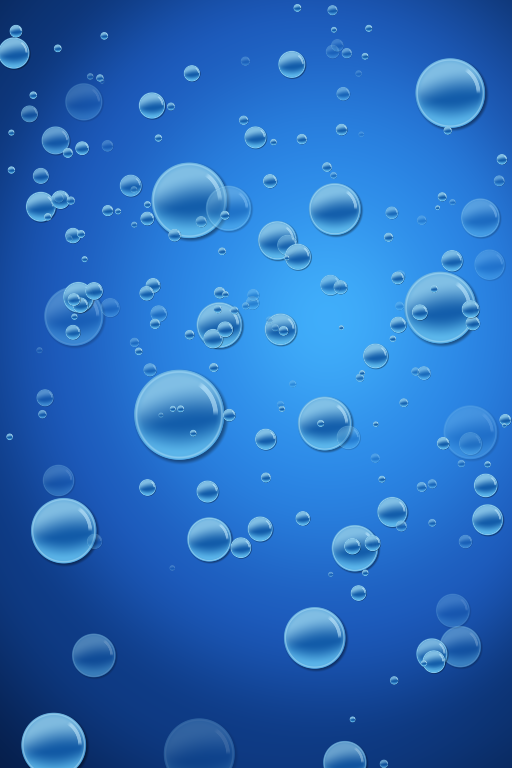
A Shadertoy shader for this background:

```glsl
#define BUBBLES 210
#define LARGE_COUNT 20.0
#define MAX_RADIUS 0.088
#define SIZE_FALLOFF 0.07
#define GLOW_CENTER vec2(0.64, 0.585)
#define PALE vec3(0.60, 0.83, 0.94)
#define DEEP vec3(0.07, 0.36, 0.66)
#define CYAN vec3(0.42, 0.79, 0.97)
#define RIM vec3(0.34, 0.66, 0.87)

float hash(float n)
{
    return fract(sin(n * 127.1 + 3.7) * 43758.5);
}

// Bright blue glow falling off to navy corners
vec3 water(vec2 p, float height)
{
    vec2 q = p - GLOW_CENTER * vec2(1.0, height);
    float d = length(q / vec2(0.75, 0.85));
    vec3 col = mix(vec3(0.25, 0.68, 0.98), vec3(0.17, 0.53, 0.90), smoothstep(0.0, 0.42, d));
    col = mix(col, vec3(0.11, 0.35, 0.73), smoothstep(0.32, 0.76, d));
    col = mix(col, vec3(0.055, 0.23, 0.52), smoothstep(0.68, 1.0, d));
    col = mix(col, vec3(0.025, 0.14, 0.35), smoothstep(0.98, 1.4, d));
    vec2 edge = abs(p / vec2(1.0, height) - 0.5) * 2.0;
    return col * (1.0 - 0.2 * smoothstep(0.8, 1.3, length(edge * vec2(0.8, 0.9))));
}

// Glassy sphere; q is measured in bubble radii, aa is one pixel in the same units
vec3 addBubble(vec3 back, vec2 q, float aa, float opacity)
{
    float d = length(q);
    float inside = 1.0 - smoothstep(1.0 - aa, 1.0 + aa, d);

    // Tight shadow toward the lower right
    float shadow = 1.0 - smoothstep(0.95, 1.08, length(q - vec2(0.05, -0.05)));
    back *= 1.0 - 0.42 * shadow * opacity * (1.0 - inside);

    // Pale cap, dark waist and lit bottom
    float cap = smoothstep(-0.2, 0.7, q.y - 0.2 * q.x + 0.2 * q.x * q.x);
    float bottom = 1.0 - smoothstep(-0.95, -0.2, q.y - 0.3 * q.x * q.x);
    vec3 col = mix(DEEP, PALE, cap * 0.85);
    col = mix(col, CYAN, bottom * 0.9);

    // Rim shade, thin edge line and crescent reflection
    col = mix(col, RIM, 0.55 * smoothstep(0.8, 1.0, d));
    float line = 1.0 - smoothstep(0.0, max(0.04, aa), abs(d - 0.95));
    col = mix(col, vec3(0.72, 0.9, 0.98), 0.5 * line);
    float facing = dot(q / max(d, 0.001), vec2(0.88, 0.47));
    float crescent = smoothstep(0.86, 0.94, facing)
                   * (1.0 - smoothstep(0.04, 0.05 + aa, abs(d - 0.81)));
    col = mix(col, vec3(0.78, 0.93, 1.0), 0.6 * crescent);

    return mix(back, col, inside * opacity);
}

// Large bubbles spread evenly, small ones gather in three drifting columns
vec2 bubbleCenter(float i, float height)
{
    vec2 even = fract(vec2(0.35, 0.46) + i * vec2(0.7549, 0.5698));
    if (i < LARGE_COUNT) return even * vec2(1.0, height);
    float column = mod(i, 3.0);
    vec2 middle = vec2(0.2 + 0.31 * column, 0.74 - 0.12 * column);
    vec2 offset = vec2(hash(i) + hash(i + 211.0), hash(i + 431.0) + hash(i + 617.0)) - 1.0;
    return (middle + offset * vec2(0.27, 0.52)) * vec2(1.0, height);
}

void mainImage(out vec4 fragColor, in vec2 fragCoord)
{
    vec2 p = fragCoord / iResolution.x;
    float height = iResolution.y / iResolution.x;
    float pixel = 1.0 / iResolution.x;
    vec3 col = water(p, height);

    // From the largest to the smallest, radii following a power law
    for (int k = 0; k < BUBBLES; k++)
    {
        float i = float(k);
        float radius = MAX_RADIUS / (1.0 + SIZE_FALLOFF * i);
        if (k > 0) radius *= mix(0.75, 1.25, hash(i + 53.0));
        vec2 q = (p - bubbleCenter(i, height)) / radius;
        if (dot(q, q) > 2.0) continue;
        float opacity = mix(0.3, 0.95, smoothstep(0.05, 0.45, hash(i + 97.0)));
        if (i < 8.0) opacity = 0.95;
        col = addBubble(col, q, 0.6 * pixel / radius, opacity);
    }

    fragColor = vec4(col, 1.0);
}
```
